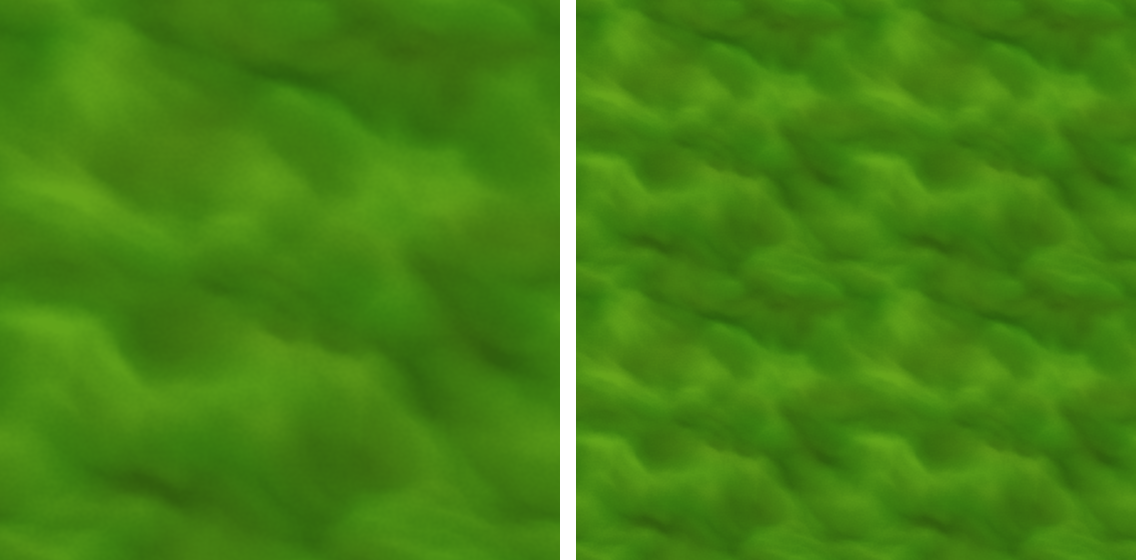
Left, the tile; right, the same tile 2 across and 2 down.
Write a WebGL 1 fragment shader that draws this texture.

```glsl
precision highp float;
// Soft, wind-swept green folds: warped gradient noise that tiles seamlessly.

uniform vec2 u_resolution;

const vec3 SHADE_GREEN = vec3(0.195, 0.390, 0.052);
const vec3 LEAF_GREEN  = vec3(0.255, 0.505, 0.068);
const vec3 LIME_GREEN  = vec3(0.375, 0.630, 0.100);
const vec3 OLIVE_SHIFT = vec3(0.045, -0.008, 0.004);

const float CONTRAST = 1.6;
const float BIAS = -0.03;
const float MOTTLE = 0.07;                     // faint fine blotches
const float WARP = 0.08;                       // bending of the folds
const vec2 FOLD_PUSH = vec2(-0.022, -0.044);   // steepens the upper edge of bright folds

const float TAU = 6.2831853;

// The half-cell shift keeps the wrap exact where division rounds down.
vec2 wrapCell(vec2 cell, vec2 period) {
  return floor(cell - period * floor((cell + 0.5) / period) + 0.5);
}

float hash(vec2 cell, float seed) {
  return fract(sin(dot(cell, vec2(127.1, 311.7)) + seed * 74.7) * 4375.85);
}

// Dot product of a corner's random unit gradient with the offset from it.
float cornerSlope(vec2 cell, vec2 offset, vec2 period, float seed) {
  float angle = TAU * hash(wrapCell(cell, period), seed);
  return dot(vec2(cos(angle), sin(angle)), offset);
}

// Gradient noise with a whole number of cells per tile.
float wrapNoise(vec2 p, vec2 period, float seed) {
  p *= period;
  vec2 cell = floor(p);
  vec2 f = p - cell;
  vec2 w = f * f * f * (f * (f * 6.0 - 15.0) + 10.0);
  vec2 e = vec2(1.0, 0.0);
  float low = mix(cornerSlope(cell, f, period, seed),
                  cornerSlope(cell + e.xy, f - e.xy, period, seed), w.x);
  float high = mix(cornerSlope(cell + e.yx, f - e.yx, period, seed),
                   cornerSlope(cell + e.xx, f - e.xx, period, seed), w.x);
  return mix(low, high, w.y);
}

// Integer shear: keeps the tiling and slants features gently down to the right.
vec2 slant(vec2 p) {
  return vec2(p.x + p.y, p.y);
}

// Level and slanted layers together give folds of varied slope.
float folds(vec2 p) {
  vec2 s = slant(p);
  return 0.68 * wrapNoise(s, vec2(4.0, 4.0), 1.0)
       + 0.58 * wrapNoise(p, vec2(4.0, 5.0), 2.0)
       + 0.56 * wrapNoise(s, vec2(6.0, 7.0), 3.0)
       + 0.30 * wrapNoise(p, vec2(10.0, 12.0), 4.0)
       + 0.14 * wrapNoise(s, vec2(17.0, 19.0), 5.0)
       + 0.06 * wrapNoise(p, vec2(37.0, 41.0), 6.0);
}

void main() {
  vec2 uv = gl_FragCoord.xy / u_resolution;

  // Bend the domain, then let the folds lean over themselves.
  vec2 bend = vec2(wrapNoise(slant(uv), vec2(3.0, 3.0), 7.0),
                   wrapNoise(uv, vec2(3.0, 4.0), 8.0));
  vec2 p = uv + WARP * bend;
  float tone = folds(p + FOLD_PUSH * folds(p));
  tone += MOTTLE * wrapNoise(uv, vec2(113.0, 127.0), 11.0);
  tone = clamp(tone * CONTRAST + BIAS, -1.1, 1.1);

  // Shade to leaf to lime, with a slow drift between olive and pure green.
  vec3 color = mix(LEAF_GREEN, SHADE_GREEN, max(-tone, 0.0));
  color = mix(color, LIME_GREEN, max(tone, 0.0));
  float olive = wrapNoise(slant(p), vec2(4.0, 6.0), 9.0)
              + 0.5 * wrapNoise(p, vec2(7.0, 9.0), 10.0);
  color += OLIVE_SHIFT * olive;

  gl_FragColor = vec4(color, 1.0);
}
```
